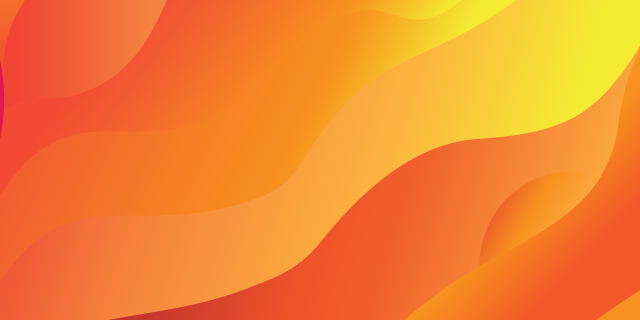
Write a WebGL 2 fragment shader that draws this background.

```glsl
#version 300 es
precision highp float;
// Overlapping wavy bands in warm red, orange and yellow, layered back to front.
// Each band edge is a smooth curve of Hermite spans; each band is filled
// with a slanted colour ramp. Space: x from 0 to 2, y from 0 to 1, y up.
uniform vec2 u_resolution;
out vec4 fragColor;

const vec3 RED = vec3(0.95, 0.29, 0.20);
const vec3 VERMILION = vec3(0.95, 0.37, 0.19);
const vec3 ORANGE = vec3(0.97, 0.57, 0.12);
const vec3 APRICOT = vec3(0.98, 0.65, 0.24);
const vec3 YELLOW = vec3(0.96, 0.92, 0.20);
const vec3 MAGENTA = vec3(0.87, 0.10, 0.33);

// Cubic span between two knots, each holding position, value and slope.
float span(float x, vec3 a, vec3 b) {
  float w = b.x - a.x;
  float t = clamp((x - a.x) / w, 0.0, 1.0);
  float s = 1.0 - t;
  return a.y * s * s * (1.0 + 2.0 * t) + b.y * t * t * (3.0 - 2.0 * t)
       + w * t * s * (a.z * s - b.z * t);
}

// Smooth curve through six knots, held constant beyond its ends.
float wave(float x, vec3 a, vec3 b, vec3 c, vec3 d, vec3 e, vec3 f) {
  if (x < b.x) return span(x, a, b);
  if (x < c.x) return span(x, b, c);
  if (x < d.x) return span(x, c, d);
  if (x < e.x) return span(x, d, e);
  return span(x, e, f);
}

// Antialiased coverage of the region where d is positive.
float cover(float d) {
  float pixel = length(vec2(dFdx(d), dFdy(d)));
  return clamp(d / max(pixel, 1e-5) + 0.5, 0.0, 1.0);
}

// Four colours blended between four stops.
vec3 ramp(float t, vec4 stops, vec3 a, vec3 b, vec3 c, vec3 d) {
  vec3 k = clamp((t - stops.xyz) / (stops.yzw - stops.xyz), 0.0, 1.0);
  return mix(mix(mix(a, b, k.x), c, k.y), d, k.z);
}

void main() {
  vec2 p = gl_FragCoord.xy / u_resolution * vec2(2.0, 1.0);

  // Rear band, red to yellow
  vec3 color = ramp(dot(p, vec2(0.8, -0.6)), vec4(-0.26, -0.08, 0.285, 0.546),
                    RED, VERMILION, ORANGE, YELLOW);

  // Upper left lobe with its warm corner and magenta sliver
  float lobeEdge = wave(p.x, vec3(0.0, 0.656, 0.5), vec3(0.104, 0.688, 0.1),
                        vec3(0.195, 0.695, 0.1), vec3(0.299, 0.727, 0.45),
                        vec3(0.391, 0.792, 0.95), vec3(0.526, 1.01, 2.4));
  float rise = max((p.y - 0.805) / 0.195, 0.0);
  float lobeLeft = 0.013 + 0.065 * rise * rise;
  vec3 corner = mix(RED, vec3(0.96, 0.43, 0.17), smoothstep(0.75, 1.0, p.y));
  vec3 lobe = mix(vec3(0.94, 0.27, 0.20), vec3(0.96, 0.51, 0.25),
                  clamp((p.x - 0.05) / 0.42, 0.0, 1.0));
  lobe = mix(corner, lobe, cover(p.x - lobeLeft));
  color = mix(color, lobe, cover(p.y - lobeEdge));
  float bulge = (p.y - 0.69) / 0.125;
  color = mix(color, MAGENTA, cover(0.013 * (1.0 - bulge * bulge) - p.x));

  // Second band, orange
  float edge = wave(p.x, vec3(0.0, 0.388, 1.6), vec3(0.339, 0.589, 0.0),
                    vec3(0.781, 0.714, 0.95), vec3(1.159, 0.969, 0.0),
                    vec3(1.302, 0.938, 0.0), vec3(1.458, 1.016, 1.0));
  vec3 band = ramp(dot(p, vec2(0.9, -0.42)), vec4(-0.136, 0.278, 0.609, 0.934),
                   VERMILION, vec3(0.96, 0.49, 0.15), ORANGE, YELLOW);
  color = mix(color, band, cover(edge - p.y));

  // Third band, coral to bright yellow
  edge = wave(p.x, vec3(0.0, 0.12, 1.5), vec3(0.417, 0.326, 0.0),
              vec3(0.755, 0.365, 0.33), vec3(0.951, 0.505, 1.65),
              vec3(1.302, 0.826, 0.45), vec3(1.641, 1.021, 0.8));
  float slant = dot(p, vec2(0.95, -0.3));
  band = ramp(slant, vec4(-0.011, 0.304, 0.989, 1.497), vec3(0.94, 0.35, 0.22),
              vec3(0.96, 0.50, 0.23), vec3(0.99, 0.70, 0.25), YELLOW);
  color = mix(color, band, cover(edge - p.y));

  // Fourth band, deep red to apricot
  edge = wave(p.x, vec3(0.313, -0.005, 0.2), vec3(0.781, 0.102, 0.4),
              vec3(1.003, 0.245, 1.25), vec3(1.484, 0.565, 0.08),
              vec3(1.771, 0.622, 0.45), vec3(2.0, 0.857, 1.7));
  band = ramp(slant, vec4(0.39, 0.872, 1.08, 1.653), vec3(0.76, 0.20, 0.18),
              vec3(0.94, 0.33, 0.16), vec3(0.94, 0.37, 0.17), APRICOT);
  color = mix(color, band, cover(edge - p.y));

  // Rounded mound resting on the right slope
  float mound = 1.0 - length((p - vec2(1.784, 0.167)) / vec2(0.286, 0.297));
  band = ramp(dot(p, vec2(0.87, -0.5)), vec4(1.16, 1.28, 1.4, 1.5),
              vec3(0.92, 0.35, 0.17), ORANGE, APRICOT, APRICOT);
  color = mix(color, band, cover(mound));

  // Right slope, its edge given as x over y
  edge = wave(p.y, vec3(0.0, 1.263, 1.2), vec3(0.167, 1.497, 1.75),
              vec3(0.245, 1.641, 1.75), vec3(0.44, 1.872, 0.6),
              vec3(0.609, 1.932, 0.12), vec3(0.857, 2.005, 0.5));
  float depth = clamp((dot(p, vec2(0.73, -0.69)) - 0.95) / 0.248, 0.0, 1.0);
  band = mix(ORANGE, vec3(0.95, 0.35, 0.16), depth);
  color = mix(color, band, cover(p.x - edge));

  // Lower right corner
  color = mix(color, ORANGE, cover(0.68 * (p.x - 1.862) - p.y));
  fragColor = vec4(color, 1.0);
}
```
